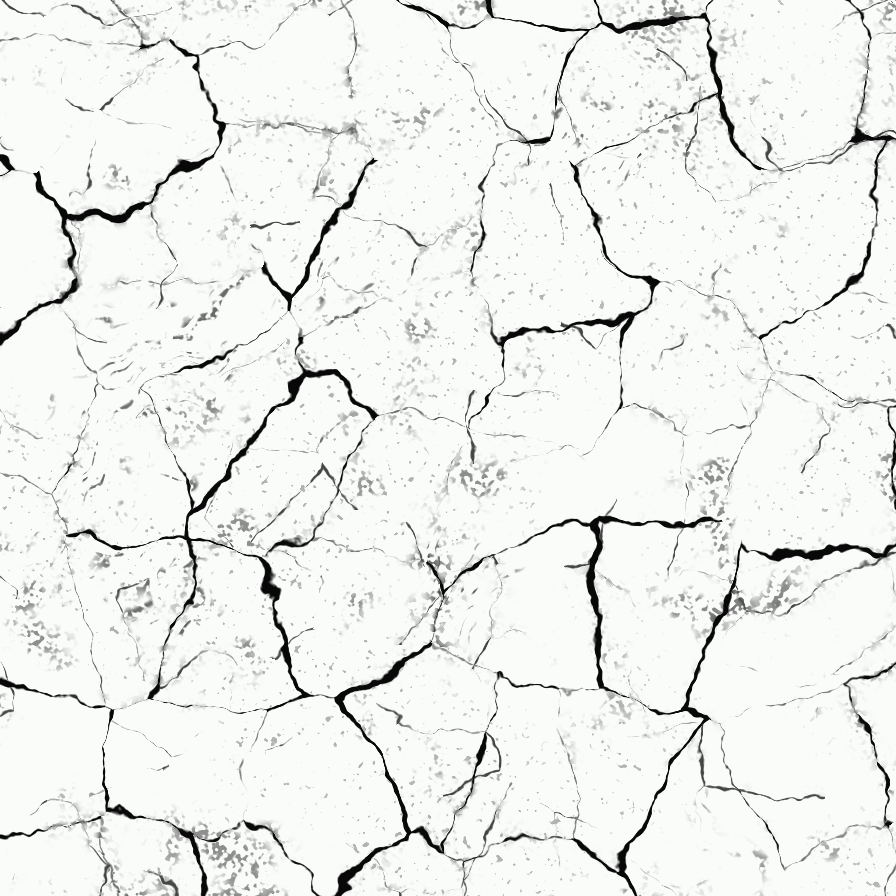
Write a Shadertoy shader that draws this texture.

```glsl
// Cracked white plaster: black branching fissures, hairlines and grey specks.

float hash(vec2 p) {
    return fract(sin(dot(p, vec2(127.1, 311.7))) * 43758.5453);
}

float noise(vec2 p) {
    vec2 i = floor(p), f = fract(p);
    f = f * f * (3.0 - 2.0 * f);
    return mix(mix(hash(i), hash(i + vec2(1, 0)), f.x),
               mix(hash(i + vec2(0, 1)), hash(i + vec2(1, 1)), f.x), f.y);
}

float fbm(vec2 p) {
    float sum = 0.0, amplitude = 0.53;
    for (int i = 0; i < 4; i++) {
        sum += amplitude * noise(p);
        p = mat2(1.6, 1.2, -1.2, 1.6) * p + 7.3;
        amplitude *= 0.5;
    }
    return sum;
}

// Two turned lattices hide the grid of the fine noise
float grit(vec2 uv) {
    return 0.5 * noise(mat2(0.8, 0.6, -0.6, 0.8) * uv * 290.0)
         + 0.5 * noise(mat2(0.94, -0.34, 0.34, 0.94) * uv * 210.0 + 5.0);
}

vec2 seedPoint(vec2 cell) {
    return cell + 0.08 + 0.84 * vec2(hash(cell), hash(cell + 53.7));
}

// Voronoi borders whose strength differs per edge; returns (ink, halo)
vec2 cracks(vec2 uv, float scale, float gaps, float thickness, float grain) {
    vec2 p = uv * scale, home = floor(p), nearest = home, toSeed = vec2(8.0);
    for (int j = -1; j <= 1; j++)
    for (int i = -1; i <= 1; i++) {
        vec2 cell = home + vec2(i, j);
        vec2 r = seedPoint(cell) - p;
        if (dot(r, r) < dot(toSeed, toSeed)) {
            toSeed = r;
            nearest = cell;
        }
    }

    float wear = 0.6 * noise(uv * 28.0) + 0.4 * noise(uv * 85.0);
    float soft = max(0.001, 0.6 / iResolution.y);
    vec2 result = vec2(0.0);
    for (int j = -2; j <= 2; j++)
    for (int i = -2; i <= 2; i++) {
        if (i == 0 && j == 0) continue;
        vec2 other = nearest + vec2(i, j);
        vec2 r = seedPoint(other) - p;
        float dist = dot(0.5 * (toSeed + r), normalize(r - toSeed)) / scale;
        dist = max(dist + 0.0022 * (grain - 0.5), 0.0);
        float edge = hash(nearest + other + 17.3);
        float strength = smoothstep(gaps, 1.0, edge + 0.5 * (wear - 0.5));
        float present = smoothstep(gaps, gaps + 0.12, edge + 0.6 * (wear - 0.45));
        float width = thickness * (0.14 + strength * strength) * (0.25 + 1.5 * wear);
        float line = 1.0 - smoothstep(width - soft, width + soft, dist);
        float ink = line * present * mix(0.6, 1.0, smoothstep(0.0, 0.5, strength));
        result = max(result, vec2(ink, present * exp(-dist / 0.004)));
    }
    return result;
}

void mainImage(out vec4 fragColor, in vec2 fragCoord) {
    vec2 uv = fragCoord / iResolution.y;
    float grain = grit(uv);

    // Broad bends plus jagged wobbles of two sizes
    vec2 bend = vec2(fbm(uv * 7.0), fbm(uv * 7.0 + 31.0)) - 0.5;
    vec2 kink = vec2(noise(uv * 38.0), noise(uv * 38.0 + 47.0)) - 0.5;
    vec2 jag = vec2(noise(uv * 120.0), noise(uv * 120.0 + 19.0)) - 0.5;
    vec2 warped = uv + 0.085 * bend + 0.011 * kink + 0.0045 * jag;

    // Main fissures and finer side branches
    vec2 fissures = cracks(warped + 3.0, 6.8, 0.12, 0.0027, grain);
    vec2 hairlines = cracks(warped + 0.03 * bend.yx + 9.0, 11.0, 0.58, 0.0011, grain);
    float ink = max(fissures.x, 0.75 * hairlines.x);
    float halo = max(fissures.y, 0.5 * hairlines.y);

    // Crumbled grains along the cracks and in small scattered clumps
    float clump = smoothstep(0.62, 0.78, fbm(uv * 15.0 + 40.0));
    float crumble = smoothstep(0.45, 0.7, fbm(uv * 12.0 + 71.0));
    float speckle = smoothstep(0.5, 0.68, grain) * (0.45 * clump + 0.75 * halo * crumble);
    float dust = 0.3 * smoothstep(0.74, 0.84, grain) * smoothstep(0.4, 0.6, fbm(uv * 6.0 + 13.0));

    // A few short scuffs, turned by the broad bends
    vec2 slant = mat2(0.77, -0.64, 0.64, 0.77) * (uv + 0.25 * bend);
    float scuff = smoothstep(0.7, 0.95, noise(slant * vec2(40.0, 150.0)));
    scuff *= smoothstep(0.62, 0.72, fbm(uv * 6.0 + 90.0)) * smoothstep(0.35, 0.6, grain);

    ink = max(max(ink, speckle), max(dust, 0.6 * scuff));
    fragColor = vec4(mix(vec3(0.98, 0.99, 0.98), vec3(0.03), clamp(ink, 0.0, 1.0)), 1.0);
}
```
